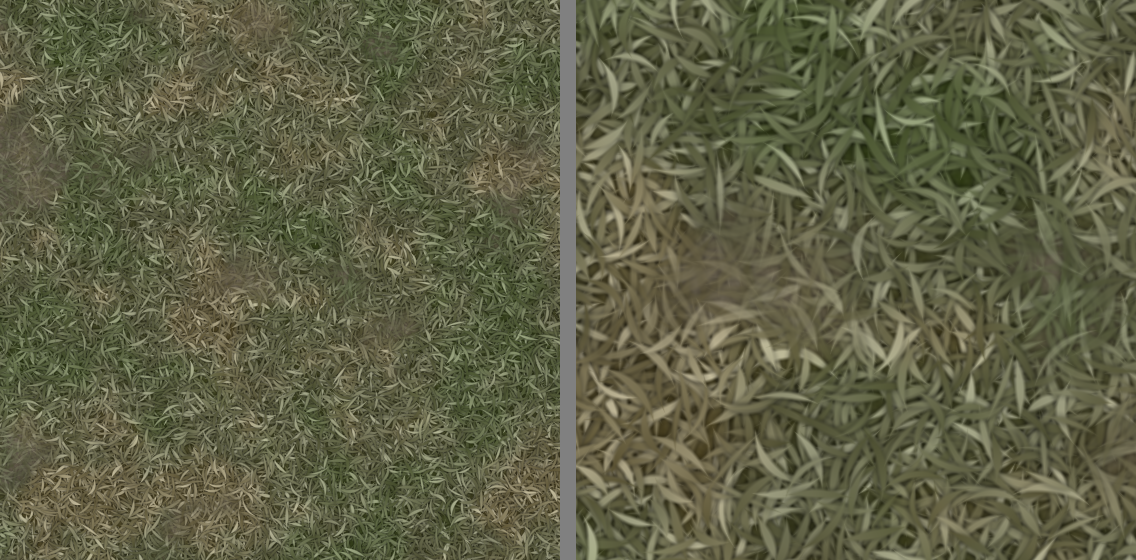
Left: the whole. Right: its middle third, enlarged.
Give the GLSL for this texture, as a WebGL 1 fragment shader.

```glsl
precision highp float;

uniform vec2 u_resolution;

#define LAYERS 10
#define CELL 0.023
#define BLADE_LENGTH 0.021
#define BLADE_WIDTH 0.0025
#define SOFTNESS 0.0015
#define SHADOW_WIDTH 0.006
#define SHADOW_DEPTH 0.32
#define OLIVE vec3(-0.006, 0.0, -0.118)
#define LUSH vec3(-0.035, 0.005, -0.03)
#define DRY vec3(0.03, -0.008, -0.005)
#define SOIL vec3(0.395, 0.365, 0.30)

vec4 hash4(vec3 p) {
  vec4 q = fract(p.xyzx * vec4(0.1031, 0.1030, 0.0973, 0.1099));
  q += dot(q, q.wzxy + 33.33);
  return fract((q.xxyz + q.yzzw) * q.zywx);
}

float gradientDot(vec2 corner, vec2 offset) {
  float angle = 6.2832 * hash4(vec3(corner + 64.0, 7.0)).x;
  return dot(vec2(cos(angle), sin(angle)), offset);
}

float gradientNoise(vec2 p) {
  vec2 i = floor(p), f = fract(p);
  vec2 u = f * f * f * (f * (f * 6.0 - 15.0) + 10.0);
  vec2 e = vec2(1.0, 0.0);
  float low = mix(gradientDot(i, f), gradientDot(i + e, f - e), u.x);
  float high = mix(gradientDot(i + e.yx, f - e.yx),
                   gradientDot(i + 1.0, f - 1.0), u.x);
  return mix(low, high, u.y);
}

float fractalNoise(vec2 p) {
  return gradientNoise(p) + 0.5 * gradientNoise(p * 2.1 + 9.3)
       + 0.25 * gradientNoise(p * 4.3 + 21.7);
}

// Returns coverage, shadow and tone of the blade rooted in one cell.
vec3 blade(vec2 p, vec2 cell, float layer) {
  vec4 shape = hash4(vec3(cell + 3.0, layer * 17.0 + 1.0));
  vec4 look = hash4(vec3(cell + 41.0, layer * 13.0 + 5.0));
  float angle = 6.2832 * shape.z;
  vec2 axis = vec2(cos(angle), sin(angle));
  vec2 offset = p - (cell + shape.xy) * CELL;
  vec2 q = vec2(dot(offset, axis), dot(offset, vec2(-axis.y, axis.x)));

  float halfLength = BLADE_LENGTH * mix(0.55, 1.0, shape.w);
  float along = q.x / halfLength;
  float bend = (look.x - 0.5) * 0.7;
  float dist = abs(q.y - bend * halfLength * (along * along - 0.3));
  float taper = 1.0 - along * along;
  float halfWidth = BLADE_WIDTH * mix(0.7, 1.2, look.y) * taper;

  float cover = 1.0 - smoothstep(halfWidth - SOFTNESS, halfWidth + SOFTNESS, dist);
  float shadow = max(taper, 0.0) * (1.0 - smoothstep(0.0, SHADOW_WIDTH, dist));
  float tone = 0.34 + 0.2 * look.z + 0.14 * pow(look.z, 6.0) + 0.04 * along;
  return vec3(cover, shadow, tone);
}

void main() {
  vec2 p = gl_FragCoord.xy / u_resolution.y;

  // Broad patches of lush grass, dry grass and bare soil
  float growth = fractalNoise(p * 4.0 + 2.0);
  float clump = fractalNoise(p * 14.0 + 30.0);
  float edgeWear = 0.35 * (1.0 - smoothstep(0.0, 0.2, p.x));
  float bare = smoothstep(0.22, 0.65, fractalNoise(p * 5.0 + 50.0) + edgeWear);
  float lush = smoothstep(-0.1, 0.5, growth + 0.3 * clump);
  float dry = smoothstep(0.0, 0.5, -growth + 0.3 * clump);
  vec3 tint = OLIVE + LUSH * lush + DRY * dry;

  // Ground under the blades
  float grit = fractalNoise(p * 90.0);
  vec3 color = mix(vec3(0.26) + tint, SOIL, bare) + 0.07 * grit;

  // Stacked blades, each darkening what lies beneath it
  float density = 1.0 - 0.6 * bare;
  vec2 home = floor(p / CELL);
  for (int k = 0; k < LAYERS; k++) {
    float layer = float(k);
    vec2 shift = vec2(0.37, 0.61) * layer * CELL;
    vec2 layerHome = floor((p + shift) / CELL);
    for (int j = -1; j <= 1; j++) {
      for (int i = -1; i <= 1; i++) {
        vec3 b = blade(p + shift, layerHome + vec2(float(i), float(j)), layer);
        color *= 1.0 - SHADOW_DEPTH * density * b.y;
        color = mix(color, b.z + tint, b.x * density);
      }
    }
  }

  // Uneven light over the tufts
  color *= 1.0 + 0.12 * clump - 0.08 * lush + 0.06 * dry;
  gl_FragColor = vec4(clamp(color, 0.0, 1.0), 1.0);
}
```
